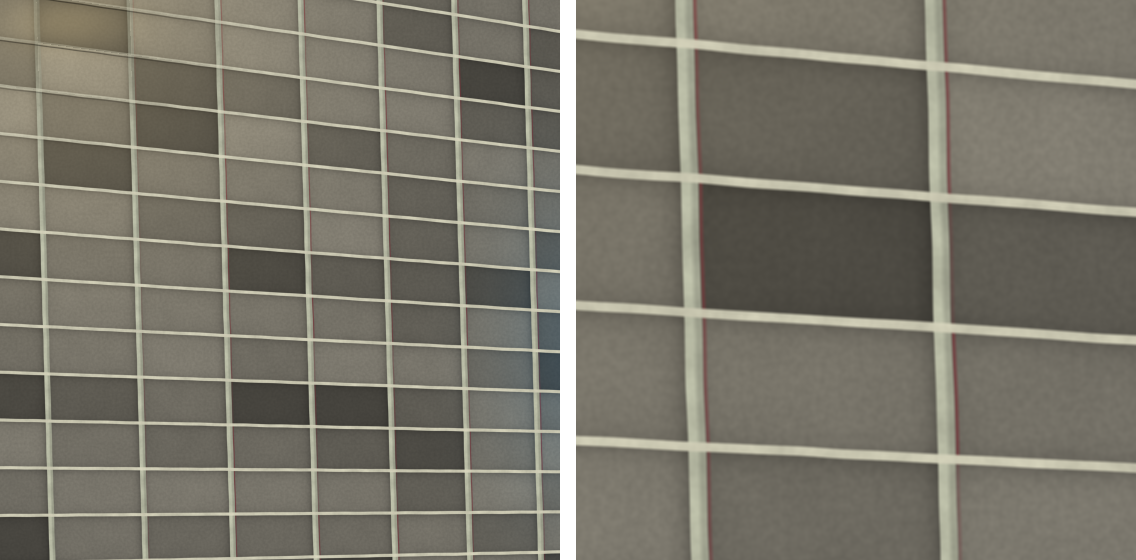
Left, the full canvas; right, a detail of the centre.
Write a Shadertoy shader that draws this pattern.

```glsl
// Wall of grey glazed tiles with pale grout, seen at an angle under a warm glare.

// Perspective grid, in canvas units
const float FIRST_COLUMN = 0.0794;               // first vertical joint at mid height
const float COLUMN_RATE = 5.85;                  // columns per unit width at that joint
const float COLUMN_SQUEEZE = 0.171;              // columns narrow towards the right
const float COLUMN_LEAN = 0.0286;
const vec2 ROW_BASE = vec2(-0.0059, 0.0144);     // lowest joint at left and right edge
const vec2 ROW_HEIGHT = vec2(0.0853, 0.0715);    // row height at left and right edge

// Joints
const float VERTICAL_WIDTH = 0.0105;
const float HORIZONTAL_WIDTH = 0.0056;
const float EDGE_SOFTNESS = 0.0013;
const vec3 VERTICAL_GROUT = vec3(0.66, 0.67, 0.59);
const vec3 HORIZONTAL_GROUT = vec3(0.81, 0.80, 0.71);
const vec3 RED_FRINGE = vec3(0.45, 0.20, 0.22);

// Tiles and light
const vec3 TILE_COLOR = vec3(0.445, 0.432, 0.395);
const float DARK_SHARE = 0.10;
const float DIM_SHARE = 0.32;
const vec3 WARM_LIGHT = vec3(0.15, 0.13, 0.085);
const vec3 COOL_LIGHT = vec3(-0.025, 0.035, 0.085);
const vec2 GLARE_CENTER = vec2(0.12, 0.96);
const float MOTTLE = 0.035;
const float GRAIN = 0.055;

float hash(ivec2 cell, uint seed) {
    uint n = uint(cell.x) * 1597334677u ^ uint(cell.y) * 3812015801u ^ seed * 747796405u;
    n = (n ^ (n >> 16)) * 2246822519u;
    n = (n ^ (n >> 13)) * 3266489917u;
    n ^= n >> 16;
    return float(n >> 8) / 16777216.0;
}

float gradientDot(ivec2 corner, vec2 offset) {
    float angle = 6.28319 * hash(corner, 7u);
    return dot(vec2(cos(angle), sin(angle)), offset);
}

float gradientNoise(vec2 p) {
    ivec2 i = ivec2(floor(p));
    vec2 f = fract(p);
    vec2 w = f * f * f * (f * (f * 6.0 - 15.0) + 10.0);
    float low = mix(gradientDot(i, f), gradientDot(i + ivec2(1, 0), f - vec2(1, 0)), w.x);
    float high = mix(gradientDot(i + ivec2(0, 1), f - vec2(0, 1)),
                     gradientDot(i + ivec2(1, 1), f - vec2(1, 1)), w.x);
    return mix(low, high, w.y);
}

// Coverage of a band centred on zero
float band(float dist, float width, float soft) {
    return 1.0 - smoothstep(-soft, soft, abs(dist) - 0.5 * width);
}

float gaussian(vec2 p) { return exp(-dot(p, p)); }

// Most tiles are mid grey, some are dim and a few nearly black
float tileTone(ivec2 tile) {
    float kind = hash(tile, 1u);
    float vary = hash(tile, 2u);
    if (kind < DARK_SHARE) return mix(0.58, 0.68, vary);
    if (kind < DIM_SHARE) return mix(0.78, 0.88, vary);
    return mix(0.92, 1.10, vary);
}

void mainImage(out vec4 fragColor, in vec2 fragCoord) {
    vec2 uv = fragCoord / iResolution.y;
    float soft = max(EDGE_SOFTNESS, 0.75 / iResolution.y);

    // Grid position and signed distance to the nearest joints
    float across = uv.x + COLUMN_LEAN * (uv.y - 0.5) - FIRST_COLUMN;
    float squeeze = 1.0 - COLUMN_SQUEEZE * across;
    float rowHeight = mix(ROW_HEIGHT.x, ROW_HEIGHT.y, uv.x);
    vec2 grid = vec2(COLUMN_RATE * across / squeeze,
                     (uv.y - mix(ROW_BASE.x, ROW_BASE.y, uv.x)) / rowHeight);
    vec2 cellSize = vec2(squeeze * squeeze / COLUMN_RATE, rowHeight);
    vec2 joint = round(grid);
    vec2 dist = (grid - joint) * cellSize;
    dist += 0.0007 * vec2(gradientNoise(uv * 24.0 + 5.0), gradientNoise(uv * 24.0 + 41.0));

    // Tile body with fine grain
    ivec2 tile = ivec2(floor(grid));
    float grain = gradientNoise(uv * 190.0) + 0.5 * gradientNoise(uv * 330.0 + 17.0);
    float mottle = gradientNoise(uv * 28.0 + 9.0);
    vec3 color = TILE_COLOR * tileTone(tile) * (1.0 + GRAIN * grain + MOTTLE * mottle);

    // Shaded rims, deeper left of and below each joint
    vec2 rim = exp(-max(abs(dist) - 0.5 * vec2(VERTICAL_WIDTH, HORIZONTAL_WIDTH), 0.0) / 0.006);
    vec2 rimDepth = mix(vec2(0.24, 0.20), vec2(0.08, 0.10), step(0.0, dist));
    color *= (1.0 - rim.x * rimDepth.x) * (1.0 - rim.y * rimDepth.y);

    // Red fringe right of the vertical joints
    float fringe = band(dist.x - 0.5 * VERTICAL_WIDTH - 0.0012, 0.0022, 0.0014);
    fringe *= smoothstep(0.0, 2.5, joint.x) * mix(0.25, 0.75, hash(tile, 3u));
    color = mix(color, RED_FRINGE, fringe);

    // Room light: warm upper left, cool right edge
    vec2 fromGlare = uv - GLARE_CENTER;
    float haze = gaussian(fromGlare / vec2(0.45, 0.42));
    float hotSpot = gaussian(fromGlare / vec2(0.12, 0.05));
    float cool = gaussian((uv - vec2(1.03, 0.38)) / vec2(0.14, 0.28));
    color += WARM_LIGHT * (haze + 0.9 * hotSpot) + COOL_LIGHT * cool;

    // Grout, washed out near the glare
    float wash = gaussian(fromGlare / vec2(0.24, 0.16));
    float visible = 1.0 - 0.72 * wash;
    float wear = 1.0 + 0.10 * gradientNoise(uv * 45.0 + 3.0) + 0.03 * grain;
    float bevel = 1.09 - 0.16 * smoothstep(-0.001, 0.003, dist.x);
    float vertical = band(dist.x, VERTICAL_WIDTH, soft);
    float horizontal = band(dist.y, HORIZONTAL_WIDTH, soft);
    color = mix(color, VERTICAL_GROUT * bevel * wear, vertical * visible);
    color = mix(color, HORIZONTAL_GROUT * wear, horizontal * visible * 0.95);

    // Dark hairline under the washed-out joints
    color *= 1.0 - 0.4 * wash * band(dist.y + 0.0045, 0.002, soft);

    fragColor = vec4(clamp(color, 0.0, 1.0), 1.0);
}
```
